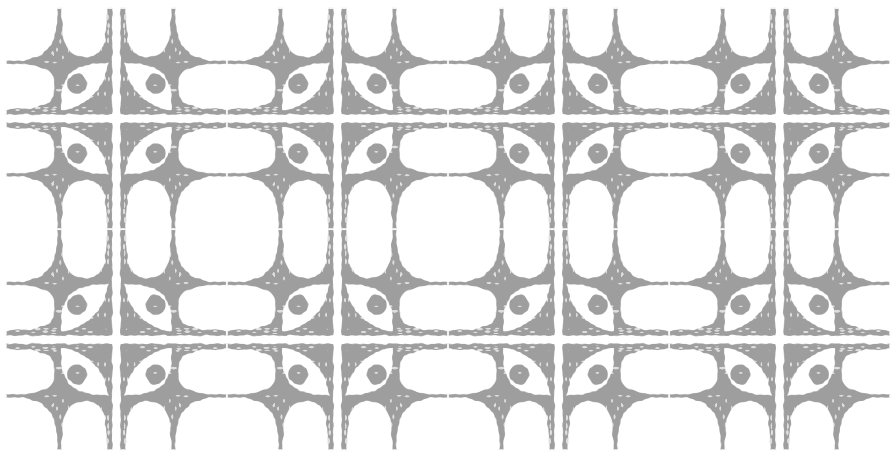
This pattern is drawn by a Shadertoy shader. Its source:

```glsl
const vec2  REPEATS = vec2(4.0, 2.0);       // mirrored tiles across and down
const float CELLS_WIDE = 8.105;             // canvas width in half tiles
const vec2  CENTRE_SHIFT = vec2(0.0, -0.01);
const vec3  INK = vec3(0.62);
const vec3  PAPER = vec3(1.0);
const float GAP = 0.037;                    // half width of the white lanes
const float SLIT = 0.008;                   // break where mirrored arms meet
const float ROUNDNESS = 3.0;                // exponent of the soft squares
const vec2  PUPIL = vec2(0.355, 0.315);
const float PUPIL_RADIUS = 0.088;
const float WOBBLE = 0.0055;
const vec2  SPECK_GRID = vec2(15.0, 34.0);
const float SPECK_STRENGTH = 0.65;

vec3 hash3(vec2 p) {
    vec3 h = fract(p.xyx * vec3(0.1031, 0.1030, 0.0973));
    h += dot(h, h.yxz + 33.33);
    return fract((h.xxy + h.yzz) * h.zyx);
}

// Approximate distance to a superellipse
float softBox(vec2 p, vec2 centre, vec2 halfSize) {
    vec2 d = max(abs(p - centre) / halfSize, 1e-4);
    float k = pow(dot(pow(d, vec2(ROUNDNESS)), vec2(1.0)), 1.0 / ROUNDNESS);
    vec2 gradient = pow(d / k, vec2(ROUNDNESS - 1.0)) / halfSize;
    return (k - 1.0) / length(gradient);
}

// Hand-drawn edge made of layered sines
float wobble(vec2 q) {
    float s = sin(q.x * 31.0 + 2.0 * sin(q.y * 17.0))
            + sin(q.y * 37.0 + 2.0 * sin(q.x * 23.0))
            + 0.6 * sin(q.x * 83.0 - q.y * 71.0);
    return WOBBLE * s * 0.6;
}

// White openings around the star, with the pupil left inked
float openings(vec2 q) {
    float window = softBox(q, vec2(1.0), vec2(0.468, 0.478));
    float wide = softBox(q, vec2(1.0, 0.29), vec2(0.44, 0.205));
    float tall = softBox(q, vec2(0.29, 1.0), vec2(0.205, 0.44));
    float eye = max(length(q - 0.545) - 0.472,
                    softBox(q, vec2(0.06), vec2(0.442)));
    float pupil = length(q - PUPIL) - PUPIL_RADIUS;
    return min(min(window, max(eye, -pupil)), min(wide, tall));
}

// Sparse cellular streaks, denser beside the lanes
float specks(vec2 q, float pixel) {
    float band = 1.0 - smoothstep(0.012, 0.035, abs(min(q.x, q.y) - 0.085));
    float chance = mix(0.13, 0.42, band);
    vec2 p = (q.x > q.y ? q : q.yx + 5.0) * SPECK_GRID;
    float soft = pixel * SPECK_GRID.y * 0.5;
    float cover = 0.0;
    for (int y = -1; y <= 1; y++)
    for (int x = -1; x <= 1; x++) {
        vec2 cell = floor(p) + vec2(x, y);
        vec3 h = hash3(cell);
        float d = length(p - cell - 0.2 - 0.6 * h.xy);
        float radius = 0.18 + 0.22 * h.x;
        float spot = 1.0 - smoothstep(radius - soft * 0.5, radius + soft, d);
        cover = max(cover, spot * step(h.z, chance));
    }
    return cover;
}

void mainImage(out vec4 fragColor, in vec2 fragCoord) {
    float pixel = CELLS_WIDE / iResolution.x;
    vec2 p = (fragCoord - 0.5 * iResolution.xy) * pixel - CENTRE_SHIFT;

    // Mirror into one quarter tile; zero lies on the white lanes
    vec2 q = 1.0 - abs(mod(p + 1.0, 2.0) - 1.0);
    float rough = wobble(q);

    float ink = max(-openings(q), GAP - min(q.x, q.y)) + rough;
    ink = max(ink, max(q.x, q.y) - 1.0 + SLIT);
    vec2 outside = abs(p) - REPEATS;
    ink = max(ink, max(outside.x, outside.y));

    float cover = 1.0 - smoothstep(-0.75 * pixel, 0.75 * pixel, ink);
    cover *= 1.0 - SPECK_STRENGTH * specks(q, pixel);
    fragColor = vec4(mix(PAPER, INK, cover), 1.0);
}
```
